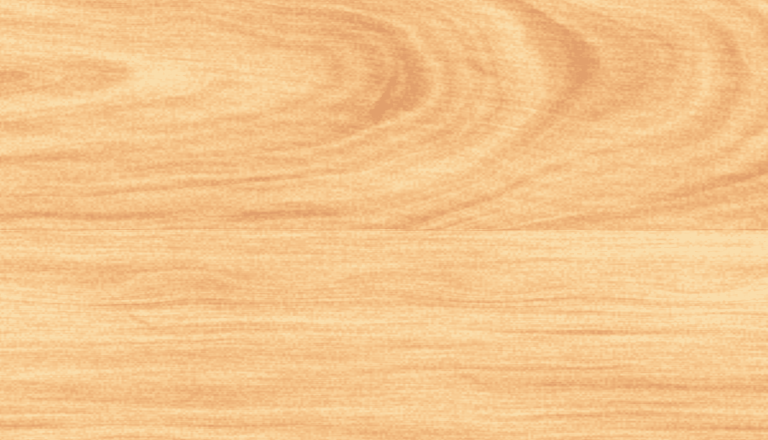
Write a WebGL 1 fragment shader that draws this texture.

```glsl
precision highp float;
// Two pale wooden planks: arched growth rings above, straight grain with small eyes below.

uniform vec2 u_resolution;

const vec3 WOOD_MID = vec3(0.961, 0.764, 0.533);
const vec3 WOOD_SLOPE = vec3(0.016, 0.043, 0.046);
const vec3 WOOD_CURVE = vec3(-0.003, -0.001, 0.003);
const float CONTRAST = 1.36;
const float BRIGHTNESS = 0.26;
const float SEAM_Y = 0.477;
const float ARCH_Y = 0.825;
const float ARCH_STRETCH = 0.18;
const float RING_COUNT = 15.0;
const float BAND_FREQ = 26.0;
const float LINE_FREQ = 84.0;
const float FIBRE_FREQ = 150.0;
const float SPECKLE_FREQ = 215.0;
const float EYE_SPACING = 0.46;

float hash(vec2 p) {
  vec3 q = fract(p.xyx * 0.1031);
  q += dot(q, q.yzx + 33.33);
  return fract((q.x + q.y) * q.z);
}

float noise(vec2 p) {
  vec2 i = floor(p);
  vec2 f = fract(p);
  f = f * f * (3.0 - 2.0 * f);
  float low = mix(hash(i), hash(i + vec2(1.0, 0.0)), f.x);
  float high = mix(hash(i + vec2(0.0, 1.0)), hash(i + vec2(1.0, 1.0)), f.x);
  return mix(low, high, f.y);
}

// Noise centred on zero, with two octaves
float grain(vec2 p) {
  return 0.65 * noise(p) + 0.35 * noise(p * 2.03 + 17.3) - 0.5;
}

// Ring coordinate of the upper plank: nested arches opening to the left
float archField(vec2 p) {
  vec2 q = p + vec2(0.0, 0.06 * grain(p * vec2(2.6, 4.0) + 5.0));
  float d = length(vec2(q.x * ARCH_STRETCH, q.y - ARCH_Y));
  d += 0.085 * smoothstep(0.75, 1.35, p.x);
  return d + 0.028 * grain(p * vec2(4.5, 7.0) + 31.0);
}

// Ring coordinate of the lower plank: level grain closing around eyes
float levelField(vec2 p) {
  float h = p.y + 0.035 * grain(p * vec2(1.7, 4.0) + 63.0);
  h += 0.014 * grain(p * vec2(6.0, 12.0) + 11.0);
  for (int i = 0; i < 4; i++) {
    float n = float(i);
    vec2 eye = vec2(0.2 + EYE_SPACING * n, 0.31 + 0.05 * hash(vec2(n, 7.0)));
    vec2 q = (p - eye) / vec2(0.15, 0.032);
    h += 0.046 * exp(-dot(q, q));
  }
  return h;
}

// Soft dark fleck along a slightly bent stroke
float fleck(vec2 p, vec2 centre, vec2 along, float size) {
  vec2 q = p - centre;
  vec2 a = normalize(along);
  float u = dot(q, a) / size;
  float bend = 0.3 * size * (u * u * u - u) + 0.012 * grain(p * 22.0);
  float v = (dot(q, vec2(-a.y, a.x)) - bend) / (0.12 * size);
  return exp(-u * u * 1.5 - v * v);
}

void main() {
  vec2 p = gl_FragCoord.xy / u_resolution.y;
  float pixel = 1.0 / u_resolution.y;
  float upper = smoothstep(-pixel, pixel, p.y - SEAM_Y);
  float ring = mix(levelField(p) + 4.0, archField(p), upper);

  // Growth rings: slow darkening, then a crisp edge
  float phase = ring * RING_COUNT + 0.7 * grain(vec2(p.x * 1.5, ring * 20.0));
  float s = fract(phase);
  float edge = smoothstep(0.5, 0.92, s) * (1.0 - smoothstep(0.92, 1.0, s));
  float edgeGain = mix(0.5, 1.0, upper) * (0.3 + noise(vec2(p.x * 3.0, floor(phase) * 5.0)));
  float tone = BRIGHTNESS - 0.95 * edge * edgeGain;

  // Bands, lines and fibres following the rings
  tone += 1.6 * grain(vec2(p.x * 1.3, ring * BAND_FREQ));
  tone += 2.4 * grain(vec2(p.x * 2.2 + 40.0, ring * LINE_FREQ));
  tone += 1.6 * grain(vec2(p.x * 12.0, (p.y + 0.4 * ring) * FIBRE_FREQ));

  // Thin dark pore lines that come and go
  float pore = noise(vec2(p.x * 1.6 + 9.0, ring * 62.0));
  float poreGain = smoothstep(0.3, 0.75, noise(p * vec2(3.0, 9.0) + 51.0));
  tone -= 1.2 * smoothstep(0.68, 0.95, pore) * poreGain;

  // Close ripples in the upper right bend
  vec2 bend = (p - vec2(1.46, 0.86)) / vec2(0.2, 0.19);
  float ripple = noise(vec2(ring * 170.0, p.y * 5.0)) - 0.5;
  tone += 1.5 * ripple * exp(-dot(bend, bend));

  // Broad shading and fine speckle
  tone += 1.8 * grain(p * vec2(1.8, 5.0) + 83.0);
  tone += 1.5 * (noise(p * SPECKLE_FREQ * vec2(0.8, 1.0)) - 0.5);
  float lowerLight = smoothstep(0.1, 0.34, p.y) * 0.85 - 0.25;
  float upperShade = -0.1 - 0.45 * exp(-abs(p.y - 0.56) * 9.0);
  tone += mix(lowerLight, upperShade, upper);

  // Knot flecks, two in each plank
  tone -= 2.2 * fleck(p, vec2(0.88, 0.79), vec2(0.25, 1.0), 0.085);
  tone -= 1.4 * fleck(p, vec2(1.09, 0.845), vec2(1.0, -0.3), 0.06);
  tone -= 1.5 * fleck(p, vec2(0.32, 0.27), vec2(1.0, -0.4), 0.06);
  tone -= 1.0 * fleck(p, vec2(1.09, 0.13), vec2(1.0, -0.15), 0.08);

  // Seam: faint dark joint with a light lip below
  float joint = (p.y - SEAM_Y) / 0.0045;
  tone -= 0.5 * exp(-joint * joint) * (0.3 + noise(vec2(p.x * 6.0, 2.0)));
  tone += 0.4 * exp(-pow(abs(joint + 3.0), 2.0) * 0.4);

  tone = clamp(tone * CONTRAST, -3.0, 2.5);
  gl_FragColor = vec4(WOOD_MID + WOOD_SLOPE * tone + WOOD_CURVE * tone * tone, 1.0);
}
```
